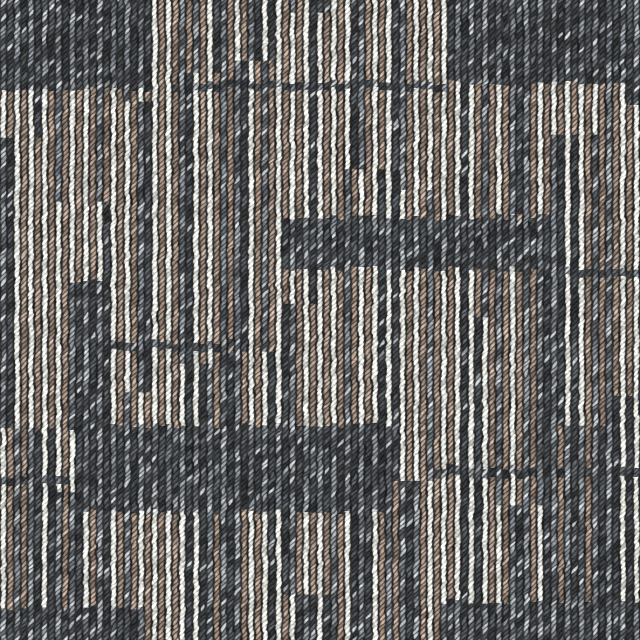
Reproduce this texture procedurally as a Shadertoy shader.

```glsl
// Tufted carpet tile: upright cords of cream, taupe and slate yarn, twisted
// stitch by stitch, broken by flat dark bands. Each cord picks its yarn by
// hash within loose patches; bands are rectangles snapped to whole cords.

#define CORDS 93.0
#define STITCHES 126.0
#define TWIST 0.65
#define WOBBLE 0.26
#define CREAM vec3(0.98, 0.98, 0.95)
#define TAUPE vec3(0.66, 0.58, 0.52)
#define SLATE vec3(0.45, 0.47, 0.49)
#define FLECK vec3(0.80, 0.82, 0.83)
#define BACKING vec3(0.14, 0.14, 0.145)

const int BAND_COUNT = 12;
// Left, bottom, right, top in hundredths of the canvas
const vec4 BANDS[BAND_COUNT] = vec4[](
    vec4(0, 86, 24, 101),  vec4(70, 87, 101, 101),
    vec4(44, 58, 87, 66),  vec4(12, 20, 61, 33.5),
    vec4(0, -1, 23, 5),    vec4(69, -1, 101, 6),
    vec4(17, 45.3, 39, 46.6), vec4(0, 24.4, 10.5, 25.6),
    vec4(67, 25.6, 101, 27),  vec4(87, 56.8, 101, 58),
    vec4(27, 86, 70, 87.2),   vec4(11, 33, 17, 56));

float hash(vec2 p) {
    vec3 q = fract(vec3(p.xyx) * 0.1031);
    q += dot(q, q.yzx + 33.33);
    return fract((q.x + q.y) * q.z);
}

float noise(vec2 p) {
    vec2 i = floor(p), f = fract(p);
    f = f * f * (3.0 - 2.0 * f);
    return mix(mix(hash(i), hash(i + vec2(1, 0)), f.x),
               mix(hash(i + vec2(0, 1)), hash(i + 1.0), f.x), f.y);
}

// True where a cord runs through one of the dark bands
bool inBand(float cord, float y) {
    vec2 p = 100.0 * vec2((cord + 0.5) / CORDS, y);
    p.y += 0.9 * (hash(vec2(cord, 7.0)) - 0.5);
    bool inside = false;
    for (int i = 0; i < BAND_COUNT; i++) {
        vec4 b = BANDS[i];
        inside = inside || (all(greaterThan(p, b.xy)) && all(lessThan(p, b.zw)));
    }
    return inside;
}

// Yarn colour of one stitch; alpha is how pale and plump the yarn is
vec4 yarn(float cord, float stitch, float y) {
    float even = 1.0 - mod(cord, 2.0);
    float r = hash(vec2(cord + 3.0, stitch));

    // Heathered slate: pale flecks on alternate cords, charcoal between
    vec3 slate = SLATE * mix(0.66, 1.0, even) * mix(0.6, 1.35, r);
    float fleck = step(mix(0.93, 0.70, even), hash(vec2(stitch, cord + 11.0)));
    slate = mix(slate, FLECK, fleck * mix(0.5, 1.0, r));
    if (inBand(cord, y)) return vec4(slate, 0.0);

    // Some cords of each patch fall back to slate
    float column = floor(cord / 8.0);
    float row = floor(y * 2.2 + hash(vec2(column, 5.0)));
    float patchTone = hash(vec2(column, row + 20.0));
    float slateShare = mix(0.14, 0.52, patchTone);
    if (hash(vec2(cord, row + 40.0)) < slateShare) return vec4(slate, 0.0);

    return mix(vec4(TAUPE * mix(0.75, 1.2, r), 0.0),
               vec4(CREAM * mix(0.78, 1.05, sqrt(r)), 1.0), even);
}

vec3 carpet(vec2 p) {
    float x = p.x * CORDS + WOBBLE * (noise(vec2(p.x * 40.0, p.y * 110.0)) - 0.5);
    float cord = floor(x);
    float across = fract(x) * 2.0 - 1.0;

    // Slanted stitches, out of step from cord to cord
    float t = p.y * STITCHES - TWIST * across + 9.0 * hash(vec2(cord, 1.0));
    t += 0.5 * noise(vec2(cord * 7.3, p.y * STITCHES * 0.6));
    float stitch = floor(t);
    float along = fract(t) * 2.0 - 1.0;
    vec4 thread = yarn(cord, stitch, p.y);
    float pale = thread.a;

    // Rounded cord with ragged scalloped sides and a notch between stitches
    float ragged = 0.22 * (hash(vec2(stitch, cord + 31.0)) - 0.5);
    float halfWidth = 0.66 + ragged + 0.18 * (1.0 - along * along);
    float cover = 1.0 - smoothstep(halfWidth - 0.3, halfWidth + 0.15, abs(across));
    float round = mix(0.74, 1.06, 1.0 - across * across);
    float notch = 1.0 - mix(0.52, 0.22, pale) * smoothstep(0.35, 1.0, abs(along));
    float fuzz = 0.84 + 0.32 * noise(p * vec2(CORDS, STITCHES) * 3.0);
    vec3 gap = BACKING * mix(0.7, 1.7, noise(p * STITCHES));
    return mix(gap, thread.rgb * round * notch * fuzz, cover);
}

void mainImage(out vec4 fragColor, in vec2 fragCoord) {
    // Average a 3 by 3 grid of samples to smooth the edges
    vec3 sum = vec3(0.0);
    for (int i = 0; i < 9; i++) {
        vec2 offset = (vec2(i % 3, i / 3) - 1.0) / 3.0;
        sum += carpet((fragCoord + offset) / iResolution.xy);
    }
    fragColor = vec4(clamp(sum / 9.0, 0.0, 1.0), 1.0);
}
```
